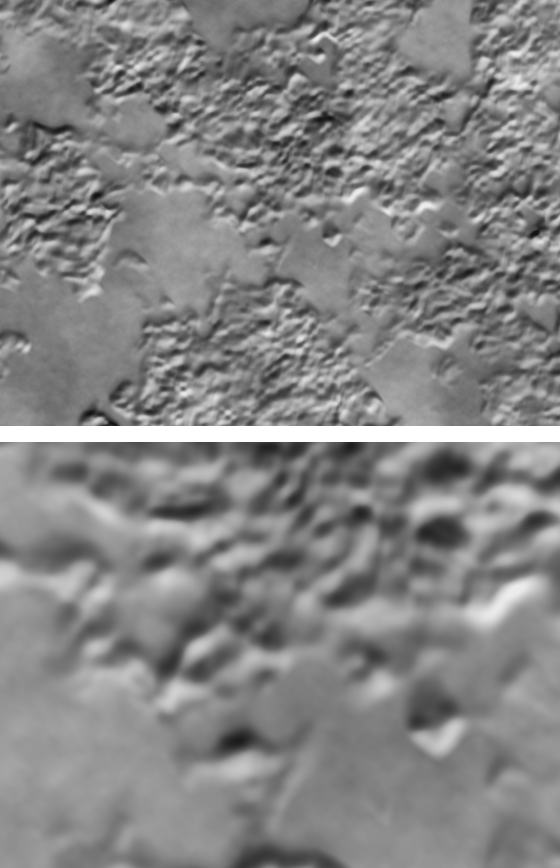
Top, the full canvas; bottom, a detail of the centre.
Write a WebGL 2 fragment shader that draws this texture.

```glsl
#version 300 es
precision highp float;
// Grey aerial relief: rough woodland canopy broken by smooth clearings.
// A noise mask splits the two, a height field of clumps is lit by a low sun
// through a directional difference, and tree edges cast short soft shadows.

#define PATCH_SCALE 4.6
#define FOREST_LEVEL 0.485
#define EDGE_SOFTNESS 0.075
#define EDGE_RAGGED 0.2
#define CLUMP_SCALE 42.0
#define CLUMP_STRETCH 1.25
#define CANOPY_HEIGHT 0.85
#define RELIEF 0.82
#define PIT_DEPTH 0.13
#define SHADOW_LENGTH 0.022
#define SHADOW_DEPTH 0.34
#define BASE_GREY 0.497

uniform vec2 u_resolution;
out vec4 outColor;

const vec2 SUN = vec2(0.34, -0.94);
const mat2 TURN = mat2(0.8, 0.6, -0.6, 0.8);

float hash(vec2 cell) {
    return fract(sin(dot(cell, vec2(127.1, 311.7))) * 43758.5453);
}

// Smooth value noise, 0 to 1
float noise(vec2 p) {
    vec2 i = floor(p), f = fract(p);
    vec2 s = f * f * f * (f * (f * 6.0 - 15.0) + 10.0);
    float low = mix(hash(i), hash(i + vec2(1.0, 0.0)), s.x);
    float high = mix(hash(i + vec2(0.0, 1.0)), hash(i + vec2(1.0, 1.0)), s.x);
    return mix(low, high, s.y);
}

// Three turned octaves, 0 to 1
float fbm(vec2 p) {
    float sum = 0.0, weight = 0.5;
    for (int k = 0; k < 3; k++) {
        sum += weight * noise(p);
        p = TURN * p * 2.03 + 17.3;
        weight *= 0.5;
    }
    return sum / 0.875;
}

// 1 under trees, 0 in clearings
float forestMask(vec2 p) {
    float field = fbm(TURN * (p + vec2(0.0, 0.3)) * PATCH_SCALE + 4.6);
    field += EDGE_RAGGED * (noise(TURN * p * 28.0 + 51.0) - 0.5);
    return smoothstep(-EDGE_SOFTNESS, EDGE_SOFTNESS, field - FOREST_LEVEL);
}

// Tree clumps, slightly stretched along a rising diagonal and gently bent
float canopy(vec2 p) {
    vec2 bend = vec2(noise(p * 17.0 + 3.0), noise(p * 17.0 + 29.0)) - 0.5;
    vec2 q = (p + 0.014 * bend) * CLUMP_SCALE;
    q = vec2(dot(q, vec2(0.86, 0.51)) / CLUMP_STRETCH, dot(q, vec2(-0.51, 0.86)));
    return noise(q) + 0.45 * noise(TURN * q * 1.9 + 9.0) - 0.725;
}

// Stand height and roughness vary, so edges and crowns come and go
float height(vec2 p) {
    float stand = CANOPY_HEIGHT * smoothstep(0.15, 0.85, noise(p * 8.0 + 71.0));
    float rough = mix(0.55, 1.3, noise(TURN * p * 7.0 + 83.0));
    float crowns = canopy(p);
    return forestMask(p) * (stand + rough * crowns) + 0.05 * crowns;
}

// Mown ground: broad pale areas, mottling and faint texture
float clearingTone(vec2 p) {
    float pale = smoothstep(0.4, 0.85, noise(p * 4.3 + 61.0));
    float mottle = fbm(p * 14.0 + 7.0) - 0.5;
    float fine = fbm(TURN * p * vec2(45.0, 60.0)) - 0.5;
    return BASE_GREY - 0.025 + 0.13 * pale + 0.13 * mottle + 0.07 * fine;
}

// Woodland albedo before lighting, darker in the pits between crowns
float forestTone(vec2 p) {
    return BASE_GREY + 0.015 + 0.28 * (fbm(p * 8.0 + 33.0) - 0.5)
         + PIT_DEPTH * canopy(p);
}

void main() {
    vec2 p = gl_FragCoord.xy / u_resolution.y;
    float forest = forestMask(p);
    float tone = mix(clearingTone(p), forestTone(p), forest);

    // Slopes facing the sun brighten, those turned away darken
    vec2 reach = SUN * 0.005;
    float slope = RELIEF * (height(p - reach) - height(p + reach));
    tone += slope / (1.0 + 1.2 * abs(slope));

    // Shadow thrown onto open ground by trees on the sun side
    float shadow = 0.5 * (forestMask(p + SUN * SHADOW_LENGTH)
                        + forestMask(p + SUN * SHADOW_LENGTH * 0.5));
    tone *= 1.0 - SHADOW_DEPTH * shadow * (1.0 - forest);

    // Faint film grain
    tone += 0.015 * (noise(p * 150.0) - 0.5);
    outColor = vec4(vec3(clamp(tone, 0.08, 0.92)), 1.0);
}
```
